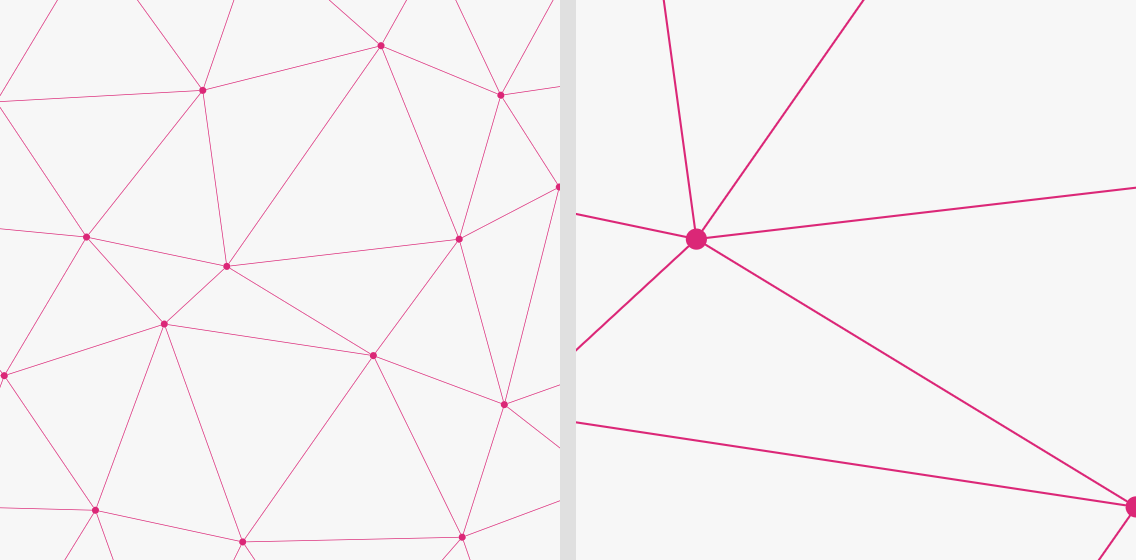
Left: the whole. Right: its middle third, enlarged.
Write a three.js fragment shader that draws this pattern.

```glsl
// Draws an irregular triangulated network: thin pink links joining round nodes on pale grey.
varying vec2 vUv;

const vec3 PAPER = vec3(0.969);
const vec3 PINK = vec3(0.859, 0.153, 0.467);
const float SPACING = 0.298;      // mean distance between nodes
const float JITTER = 0.29;        // node displacement, in spacings
const float LINK_WIDTH = 0.00125;
const float NODE_RADIUS = 0.0063;
const float ROW_HEIGHT = 0.866;   // row distance of a triangular lattice
const vec2 SEED = vec2(17.0, 41.0);

vec2 hash2(vec2 p) {
  vec3 q = fract(p.xyx * vec3(0.1031, 0.1030, 0.0973));
  q += dot(q, q.yzx + 33.33);
  return fract((q.xx + q.yz) * q.zy);
}

// Canvas position to sheared lattice coordinates, and back
vec2 toLattice(vec2 p, float spacing) {
  float row = p.y / (spacing * ROW_HEIGHT);
  return vec2(p.x / spacing - 0.5 * row, row);
}

vec2 fromLattice(vec2 c, float spacing) {
  return spacing * vec2(c.x + 0.5 * c.y, ROW_HEIGHT * c.y);
}

vec2 nodePosition(vec2 cell, float spacing, float jitter) {
  vec2 shift = (2.0 * hash2(cell + SEED) - 1.0) * jitter * spacing;
  return fromLattice(cell + 0.35, spacing) + shift;
}

float segmentDistance(vec2 p, vec2 a, vec2 b) {
  vec2 ab = b - a;
  float t = clamp(dot(p - a, ab) / dot(ab, ab), 0.0, 1.0);
  return length(p - a - ab * t);
}

// Share of a pixel covered by a disc edge or by a line, even a very thin one
float discCoverage(float dist, float radius, float pixel) {
  return clamp((radius - dist) / pixel + 0.5, 0.0, 1.0);
}

float lineCoverage(float dist, float width, float pixel) {
  return discCoverage(dist, 0.5 * width, pixel) - discCoverage(dist, -0.5 * width, pixel);
}

// Coverage of the nodes and links around p
float network(vec2 p, float pixel) {
  vec2 home = floor(toLattice(p, SPACING) - 0.35);
  float linkDist = 1e3;
  float nodeDist = 1e3;
  for (int j = -1; j <= 1; j++) {
    for (int i = -1; i <= 1; i++) {
      vec2 cell = home + vec2(float(i), float(j));
      vec2 a = nodePosition(cell, SPACING, JITTER);
      vec2 b = nodePosition(cell + vec2(1.0, 0.0), SPACING, JITTER);
      vec2 c = nodePosition(cell + vec2(0.0, 1.0), SPACING, JITTER);
      vec2 d = nodePosition(cell + vec2(1.0, 1.0), SPACING, JITTER);

      // Two sides of the cell, then its shorter diagonal
      linkDist = min(linkDist, segmentDistance(p, a, b));
      linkDist = min(linkDist, segmentDistance(p, a, c));
      bool risingIsShorter = distance(a, d) < distance(b, c);
      vec2 from = risingIsShorter ? a : b;
      vec2 to = risingIsShorter ? d : c;
      linkDist = min(linkDist, segmentDistance(p, from, to));
      nodeDist = min(nodeDist, distance(p, a));
    }
  }
  return max(lineCoverage(linkDist, LINK_WIDTH, pixel),
             discCoverage(nodeDist, NODE_RADIUS, pixel));
}

void main() {
  float pixel = max(fwidth(vUv.x), 1e-5);
  gl_FragColor = vec4(mix(PAPER, PINK, network(vUv, pixel)), 1.0);
}
```
